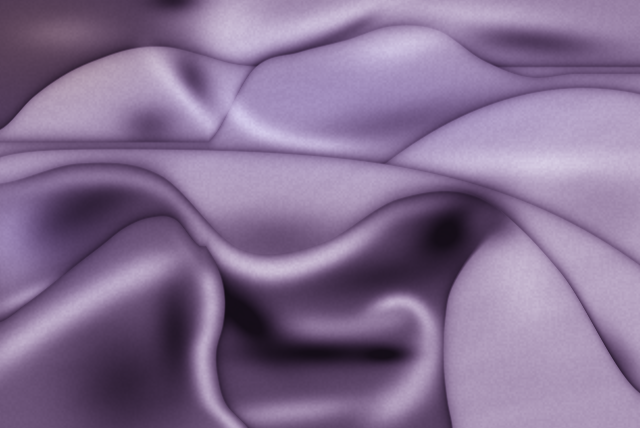
A Shadertoy shader for this texture:

```glsl
// Catmull-Rom profile through nine evenly spaced heights
float profile(float x, float start, float gap, float h[9]) {
  float k = clamp((x - start) / gap, 0., 7.999);
  int i = int(k);
  float f = k - float(i), a = h[max(i - 1, 0)], b = h[i], c = h[i + 1], d = h[min(i + 2, 8)];
  return b + .5 * f * (c - a + f * (2. * a - 5. * b + 4. * c - d + f * (3. * (b - c) + d - a)));
}
// Lay a sheet over the tone, with contact shadow and a dim rim
void drape(inout float tone, float depth, float fill) {
  float rim = exp(-14. * abs(depth));
  tone = mix(tone * (1. - .35 * rim), fill * (1. - .25 * rim), smoothstep(-.016, .016, depth));
}
// Band of light just inside a fold's edge
void band(inout float tone, float depth, float target, float amount) {
  float offset = depth - .16;
  tone = mix(tone, target, amount * exp(-60. * offset * offset));
}
// Soft oval of light or shadow
void shade(inout float tone, vec2 q, vec2 radius, float target) {
  q /= radius;
  tone = mix(tone, target, exp(-dot(q, q)));
}
void shade(inout float tone, vec2 q, vec2 radius, float angle, float target) {
  float c = cos(angle), s = sin(angle);
  shade(tone, vec2(c * q.x + s * q.y, c * q.y - s * q.x), radius, target);
}
// Sheen along a quadratic curve, fading at both ends
void sheen(inout float tone, vec2 p, vec2 a, vec2 b, vec2 c, float width, float target) {
  const int STEPS = 14;
  float nearest = 100., along = 0.;
  vec2 from = a;
  for (int i = 1; i <= STEPS; i++) {
    float k = float(i) / float(STEPS);
    vec2 to = mix(mix(a, b, k), mix(b, c, k), k), e = to - from, q = p - from;
    float part = clamp(dot(q, e) / dot(e, e), 0., 1.);
    q -= e * part;
    if (dot(q, q) < nearest) { nearest = dot(q, q); along = k + (part - 1.) / float(STEPS); }
    from = to;
  }
  float fade = smoothstep(0., .3, min(along, 1. - along));
  tone = mix(tone, target, fade * exp(-nearest / (width * width)));
}
float hash(vec2 p) { return fract(sin(dot(p, vec2(127.1, 311.7))) * 43758.5); }
float noise(vec2 p) {
  vec2 i = floor(p), f = smoothstep(0., 1., p - i), e = vec2(1, 0);
  return mix(mix(hash(i), hash(i + e), f.x), mix(hash(i + e.yx), hash(i + e.xx), f.x), f.y);
}
// Folds behind the mounds
float backdrop(vec2 p) {
  float t = mix(.35, .57, smoothstep(1.5, 2.8, p.x));
  shade(t, p - vec2(.8, .4), vec2(.6, .2), .46);
  shade(t, p - vec2(2.1, 0), vec2(.35, .15), .2);
  shade(t, p - vec2(2.8, .4), vec2(.45), .73);
  sheen(t, p, vec2(2.3, .6), vec2(3.8, .4), vec2(5.3, -.2), .18, .72);
  sheen(t, p, vec2(2.8, .85), vec2(3.9, .65), vec2(4.8, 0), .1, .4);
  shade(t, p - vec2(5.7, .2), vec2(1.2, .2), .1, .7);
  shade(t, p - vec2(6.4, .5), vec2(.9, .17), .1, .34);
  return t;
}
// Three far mounds and the broad sheet before them
void farMounds(inout float t, vec2 p) {
  drape(t, p.y - profile(p.x, 0., .4, float[9](1.55, 1.16, .88, .7, .58, .56, .65, .76, .8)), .65);
  shade(t, p - vec2(2.3, .95), vec2(.22, .4), -.3, .34);
  shade(t, p - vec2(1.8, 1.5), vec2(.35, .25), .4);
  sheen(t, p, vec2(1.6, .4), vec2(2.2, 1.3), vec2(3, 1.9), .13, .72);
  drape(t, p.y - profile(p.x, 2.5, .55, float[9](1.7, .82, .62, .48, .31, .36, .72, .92, .88)), .61);
  shade(t, p - vec2(4.8, .55), vec2(.7, .2), -.2, .73);
  shade(t, p - vec2(4.9, 1.45), vec2(1.2, .25), -.2, .45);
  sheen(t, p, vec2(2.75, .9), vec2(2.6, 1.9), vec2(4.9, 1.75), .13, .75);
  float across = p.x - 7.;
  drape(t, p.y - 1.05 - .16 * across * across, .66);
  shade(t, p - vec2(6.5, 1.97), vec2(1.3, .17), .76);
  shade(t, p - vec2(7.3, 2.5), vec2(.6, .4), .59);
  drape(t, p.y - 1.78 - .0004 * pow(p.x, 4.) - .1 * exp(-3. * p.x), .66);
  shade(t, p - vec2(3.3, 2.85), vec2(.9, .35), .42);
  shade(t, p - vec2(7.4, 4.3), vec2(.5, .2), .9, .42);
}
// Long wave with its hollow, the small curl and the right panel
void nearWave(inout float t, vec2 p) {
  float wave = p.y - profile(p.x, 0., .96, float[9](2.2, 1.96, 2.1, 2.98, 2.92, 2.38, 2.38, 3.25, 4.7));
  drape(t, wave, .37);
  shade(t, p - vec2(.1, 2.9), vec2(.5, .7), .6);
  shade(t, p - vec2(1.1, 2.45), vec2(.7, .28), -.5, .25);
  band(t, wave, .52, 1.);
  sheen(t, p, vec2(2.1, 2.4), vec2(3, 4.1), vec2(5, 2.35), .15, .73);
  shade(t, p - vec2(5.4, 2.8), vec2(.6, .3), -.7, .13);
  shade(t, p - vec2(4.6, 3.3), vec2(.8, .22), -.2, .24);
  shade(t, p - vec2(2.95, 3.8), vec2(.6, .25), .8, .12);
  shade(t, p - vec2(3.8, 4.22), vec2(.9, .17), .15);
  sheen(t, p, vec2(3.2, 3.8), vec2(4.3, 4.1), vec2(5.2, 3.6), .15, .54);
  sheen(t, p, vec2(4.2, 3.9), vec2(5.2, 3.1), vec2(5.25, 4.5), .1, .68);
  sheen(t, p, vec2(5.2, 3.5), vec2(5.4, 4.8), vec2(4.1, 5.1), .22, .65);
  shade(t, p - vec2(4.6, 4.24), vec2(.3, .1), .13);
  shade(t, p - vec2(3.5, 4.93), vec2(.9, .15), -.1, .6);
  shade(t, p - vec2(.4, 3.52), vec2(.5, .1), -.4, .68);
  float panel = p.x - profile(p.y, 2.5, .33, float[9](6.1, 5.85, 5.58, 5.4, 5.34, 5.32, 5.33, 5.37, 5.43));
  panel *= mix(.08, 1., smoothstep(2.6, 3.7, p.y));
  drape(t, min(panel, wave), .63);
  shade(t, p - vec2(6.3, 3.4), vec2(.4, .6), -.4, .7);
  shade(t, p - vec2(5.85, 2.65), vec2(.3, .22), .32);
}
// Front left mound with its bright falling ridge
void frontMound(inout float t, vec2 p) {
  float top = p.y - profile(p.x, 0., .3, float[9](3.85, 3.65, 3.42, 3.18, 2.95, 2.72, 2.6, 2.62, 2.95));
  float side = profile(p.y, 2.6, .32, float[9](2.2, 2.45, 2.63, 2.7, 2.68, 2.6, 2.62, 2.72, 3.)) - p.x;
  float fold = .43;
  shade(fold, p - vec2(1.5, 4.6), vec2(.7), .25);
  shade(fold, p - vec2(2.1, 4), vec2(.25, .7), .21);
  sheen(fold, p, vec2(-.8, 4.9), vec2(1.1, 3.3), vec2(2.6, 2.95), .2, .68);
  band(fold, side, .68, smoothstep(.1, .5, top));
  drape(t, min(top, side), fold);
}
void mainImage(out vec4 fragColor, in vec2 fragCoord) {
  vec2 uv = fragCoord / iResolution.xy, p = vec2(uv.x, 1. - uv.y) * vec2(7.68, 5.12);
  float tone = backdrop(p), violet = 0.;
  farMounds(tone, p);
  nearWave(tone, p);
  frontMound(tone, p);
  // Satin contrast, faint creases and woven grain
  tone = max(.08, mix(.47, tone, 1.25));
  tone *= .96 + .04 * noise(p * vec2(2, 5) + p.yx) + .05 * noise(p * 40.);
  // Dye, bluer in the back folds and warm in the far corner
  vec3 satin = tone * vec3(1, .6 + .42 * tone, 1.2 - .19 * tone);
  shade(violet, p - vec2(4.2, 1.2), vec2(3, .8), .6);
  shade(violet, p - vec2(.4, 2.8), vec2(.9, .6), .6);
  shade(violet, p - vec2(.3, .4), vec2(1.5, .8), -1.);
  fragColor = vec4(satin * (1. + violet * vec3(-.04, -.03, .1)), 1);
}
```
